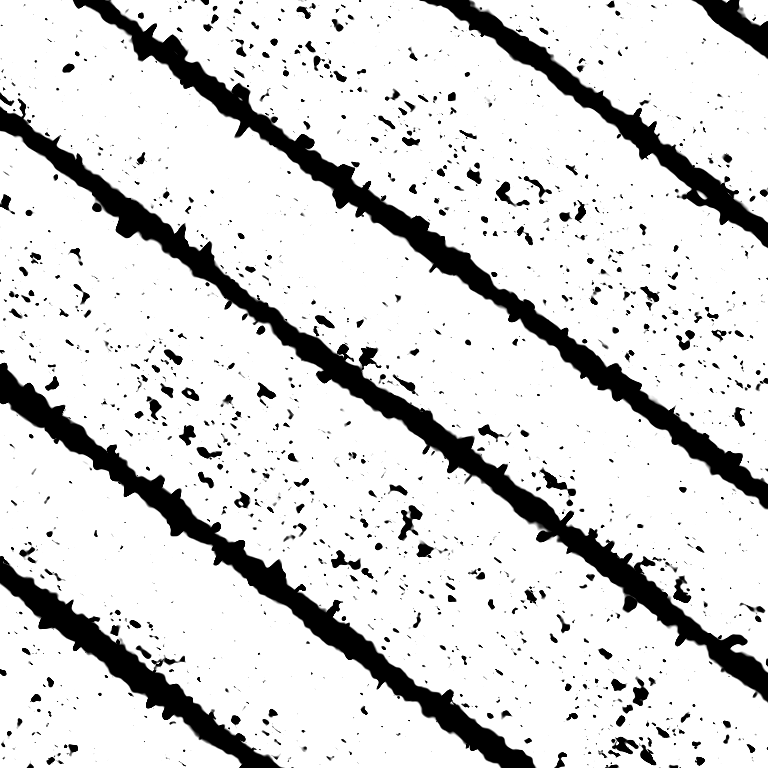
Write a three.js fragment shader that draws this pattern.

```glsl
// Rough black diagonal lines in uneven pairs, with clustered ink specks on white.
varying vec2 vUv;

const vec2 ALONG = vec2(0.8038, -0.5948);   // direction of the lines
const vec2 ACROSS = vec2(-0.5948, -0.8038); // downhill, across the lines
const float PERIOD = 0.4758;                // one pair of lines to the next
const float NARROW = 0.196;                 // gap inside a pair
const float SHIFT = 0.8753;                 // places the first pair
const float HALF_WIDTH = 0.0135;
const float SOFT = 0.0016;
const vec3 PAPER = vec3(1.0);
const vec3 INK = vec3(0.0);

float hash(vec2 p) {
  return fract(sin(dot(p, vec2(127.1, 311.7))) * 43758.5453);
}

float noise(vec2 p) {
  vec2 i = floor(p);
  vec2 f = fract(p);
  f = f * f * (3.0 - 2.0 * f);
  float low = mix(hash(i), hash(i + vec2(1.0, 0.0)), f.x);
  float high = mix(hash(i + vec2(0.0, 1.0)), hash(i + vec2(1.0, 1.0)), f.x);
  return mix(low, high, f.y);
}

// Two octaves, for ragged contours
float ragged(vec2 p) {
  return (noise(p) + 0.5 * noise(p * 2.2 + 17.3)) / 1.5;
}

// Distance to the nearer centre line, given the position within a period
float lineDistance(float phase) {
  return min(min(phase, abs(phase - NARROW)), PERIOD - phase);
}

// Ink of the lines, with swelling and frayed edges
float lineInk(vec2 q, float phase) {
  float swell = 0.007 * (noise(q * vec2(14.0, 9.0)) - 0.5);
  float fray = 0.014 * (ragged(q * 62.0 + 5.0) - 0.5);
  float spur = 0.016 * smoothstep(0.68, 0.95, noise(q * vec2(75.0, 38.0) + 31.0));
  float d = lineDistance(phase) - HALF_WIDTH - swell - fray - spur;
  return 1.0 - smoothstep(-SOFT, SOFT, d);
}

// Specks gather above the lower line of a pair and amid the wide gap
float speckDensity(vec2 q, float phase) {
  float nearLine = 1.0 - smoothstep(0.025, 0.095, NARROW - phase);
  float wide = phase - NARROW;
  float middle = 0.75 * (1.0 - smoothstep(0.03, 0.13, abs(wide - 0.16)));
  float fringe = 0.5 * (1.0 - smoothstep(0.02, 0.06, PERIOD - phase));
  float profile = phase < NARROW ? nearLine : max(middle, fringe);
  float cluster = smoothstep(0.2, 0.8, noise(q * vec2(11.0, 13.0) + 3.7));
  return profile * (0.35 + 0.65 * cluster);
}

// Ink where a ragged field rises above a threshold
float speckInk(vec2 p, float threshold, float blur) {
  return smoothstep(threshold - blur, threshold + blur, ragged(p));
}

void main() {
  vec2 q = vec2(dot(vUv, ALONG), dot(vUv, ACROSS));

  // Slow bend of the lines, then position within one pair
  float bend = 0.012 * (noise(q * vec2(5.0, 3.0) + 8.0) - 0.5);
  float phase = mod(q.y + SHIFT + bend, PERIOD);

  // Blots and finer grit
  float density = speckDensity(q, phase);
  float blots = speckInk(q * vec2(62.0, 78.0) + 41.0, 0.86 - 0.19 * density, 0.025);
  float grit = speckInk(q * vec2(115.0, 150.0) + 73.0, 0.9 - 0.14 * density, 0.045);

  float ink = max(lineInk(q, phase), max(blots, grit));
  gl_FragColor = vec4(mix(PAPER, INK, ink), 1.0);
}
```
